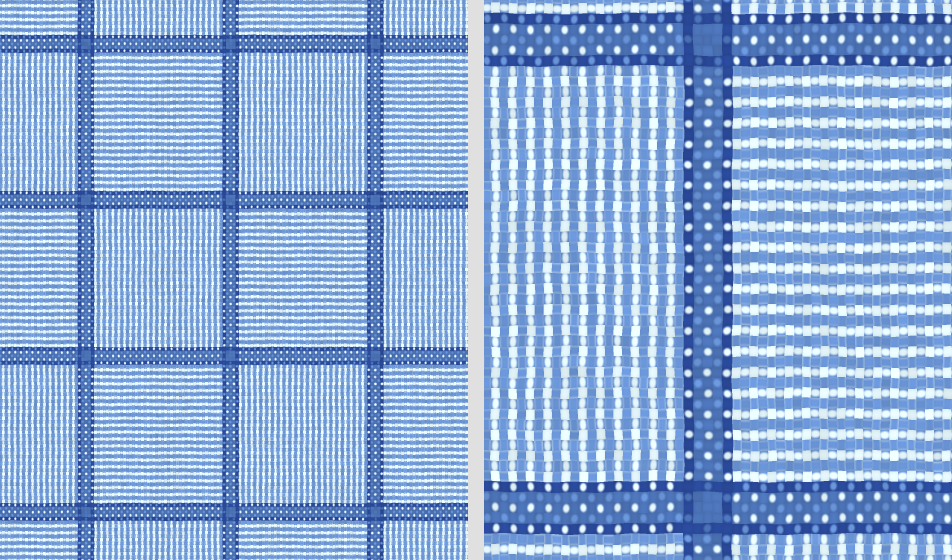
Left, the full canvas; right, a detail of the centre.
This texture is drawn by a WebGL 2 fragment shader. Its source:

```glsl
#version 300 es
precision highp float;
// Blue and white log-cabin check: a plain weave with navy bands between the blocks.
uniform vec2 u_resolution;
out vec4 outColor;

const vec2 THREADS = vec2(49.0, 45.0); // odd counts flip the stripe direction from block to block
const float BAND = 0.112;              // band width as a share of the block

float hash(vec2 p) {
  vec3 q = fract(vec3(p.xyx) * 0.1031);
  q += dot(q, q.yzx + 33.33);
  return fract((q.x + q.y) * q.z);
}

// Dyed colour of thread k: five band threads, then white and blue in turn
vec3 threadColor(float k) {
  if (k < 5.0) return abs(k - 2.0) > 1.5 ? vec3(0.16, 0.28, 0.59) : vec3(0.29, 0.44, 0.70);
  return mod(k, 2.0) > 0.5 ? vec3(0.89, 0.96, 0.98) : vec3(0.40, 0.565, 0.82);
}

vec3 weave(vec2 uv) {
  // 3.234 blocks across and 3.589 up, with a slight waviness of the yarn
  vec2 cell = uv * vec2(3.234, 3.589) - vec2(0.594, 0.308);
  cell += 0.0012 * sin(cell.yx * vec2(17.0, 14.0) + 2.0 * sin(cell * 5.0));
  cell += 0.0010 * sin(cell.yx * vec2(71.0, 63.0) + cell * 23.0);

  // Five threads fill each band, the others share the rest of the block
  cell += 0.5 * BAND;
  vec2 s = fract(cell);
  vec2 t = min(s / BAND, 1.0) * 5.0 + max(s - BAND, 0.0) / (1.0 - BAND) * (THREADS - 5.0);
  vec2 k = min(floor(t), THREADS - 1.0);
  vec2 id = k + floor(cell) * THREADS;
  vec2 f = t - k - 0.5;

  // Plain weave: warp and weft take turns on top
  bool warpOver = mod(id.x + id.y, 2.0) < 0.5;
  vec3 warp = threadColor(k.x);
  vec3 weft = threadColor(k.y);
  vec3 top = warpOver ? warp : weft;
  float across = warpOver ? f.x : f.y;
  float along = warpOver ? f.y : f.x;

  // Rounded float, with the darker yarn showing around it
  bool inBand = min(k.x, k.y) < 5.0;
  float d = length(vec2(across, along * (inBand ? 0.9 : 0.6)));
  vec3 gap = min(warp, weft) * 0.98;
  vec3 col = mix(top, gap, smoothstep(0.20, 0.51, d));
  col *= 1.03 - 0.2 * along * along;

  // Pale seams between the blue floats
  float seam = smoothstep(0.18, 0.5, abs(along)) * (0.2 + 0.5 * hash(id + 90.0));
  if (!inBand && top.r < 0.6) col = mix(col, vec3(0.70, 0.80, 0.90), seam);

  // Uneven dye along each thread and at each crossing
  float thread = warpOver ? hash(vec2(id.x + 200.0, 7.0)) : hash(vec2(3.0, id.y + 300.0));
  return col * (0.93 + 0.05 * thread + 0.09 * hash(id + 400.0));
}

void main() {
  // Average a 3 by 3 grid inside each pixel to smooth the edges
  vec3 sum = vec3(0.0);
  for (int y = -1; y <= 1; y++) {
    for (int x = -1; x <= 1; x++) {
      sum += weave((gl_FragCoord.xy + vec2(x, y) / 3.0) / u_resolution);
    }
  }
  outColor = vec4(sum / 9.0, 1.0);
}
```
